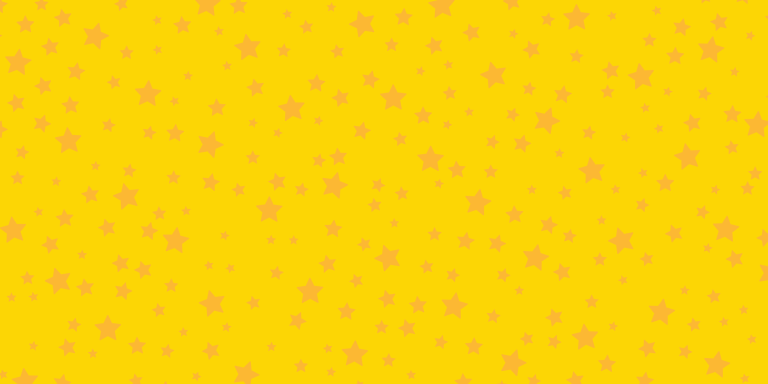
Reproduce this pattern procedurally as a WebGL 1 fragment shader.

```glsl
precision highp float;
// Scattered orange five-pointed stars in four sizes on a flat yellow ground.

uniform vec2 u_resolution;

float hash(vec2 p) {
  return fract(sin(dot(p, vec2(127.1, 311.7))) * 43758.5453);
}

mat2 rotation(float angle) {
  float c = cos(angle), s = sin(angle);
  return mat2(c, s, -s, c);
}

// Signed distance to an upright star with softly rounded tips.
float starDistance(vec2 p, float radius) {
  const float SECTOR = 0.628319; // half of a fifth of a turn
  float angle = abs(mod(atan(p.x, p.y) + SECTOR, 2.0 * SECTOR) - SECTOR);
  vec2 folded = length(p) * vec2(cos(angle), sin(angle));
  vec2 tip = vec2(0.95 * radius, 0.0);
  vec2 notch = 0.47 * radius * vec2(cos(SECTOR), sin(SECTOR));
  vec2 edge = notch - tip;
  vec2 v = folded - tip;
  float along = clamp(dot(v, edge) / dot(edge, edge), 0.0, 1.0);
  float side = edge.x * v.y - edge.y * v.x;
  return -sign(side) * length(v - edge * along) - 0.05 * radius;
}

// Radius in cells: large stars sit on a sparse lattice, the rest mix freely.
float starRadius(vec2 id) {
  if (mod(id.x + 2.0 * id.y + 0.5, 6.0) < 1.0) return 0.395;
  float pick = hash(id + 17.3);
  return pick < 0.30 ? 0.262 : pick < 0.67 ? 0.203 : 0.138;
}

void main() {
  const float CELL = 0.0909;
  mat2 gridTurn = rotation(0.45);
  vec2 p = gl_FragCoord.xy / u_resolution.y;
  vec2 grid = gridTurn * p / CELL + 40.0;
  vec2 base = floor(grid);
  float nearest = 1.0;

  // Nearest star among the neighbouring cells.
  for (int j = -1; j <= 1; j++) {
    for (int i = -1; i <= 1; i++) {
      vec2 id = base + vec2(float(i), float(j));
      float radius = starRadius(id);
      vec2 jitter = 2.0 * vec2(hash(id), hash(id + 5.7)) - 1.0;
      vec2 sway = 0.4 * sin(id.yx * vec2(0.83, 0.71) + vec2(1.0, 2.6));
      vec2 center = id + 0.5 + sway + jitter * (0.47 - radius);
      float tilt = 0.8 * (hash(id + 31.9) - 0.5);
      vec2 local = rotation(tilt) * ((grid - center) * gridTurn);
      nearest = min(nearest, starDistance(local, radius));
    }
  }

  // Smooth edge about one pixel wide.
  float pixel = 1.0 / (u_resolution.y * CELL);
  float cover = 1.0 - smoothstep(-0.75 * pixel, 0.75 * pixel, nearest);
  vec3 yellow = vec3(0.99, 0.84, 0.02);
  vec3 orange = vec3(0.99, 0.72, 0.20);
  gl_FragColor = vec4(mix(yellow, orange, cover), 1.0);
}
```
